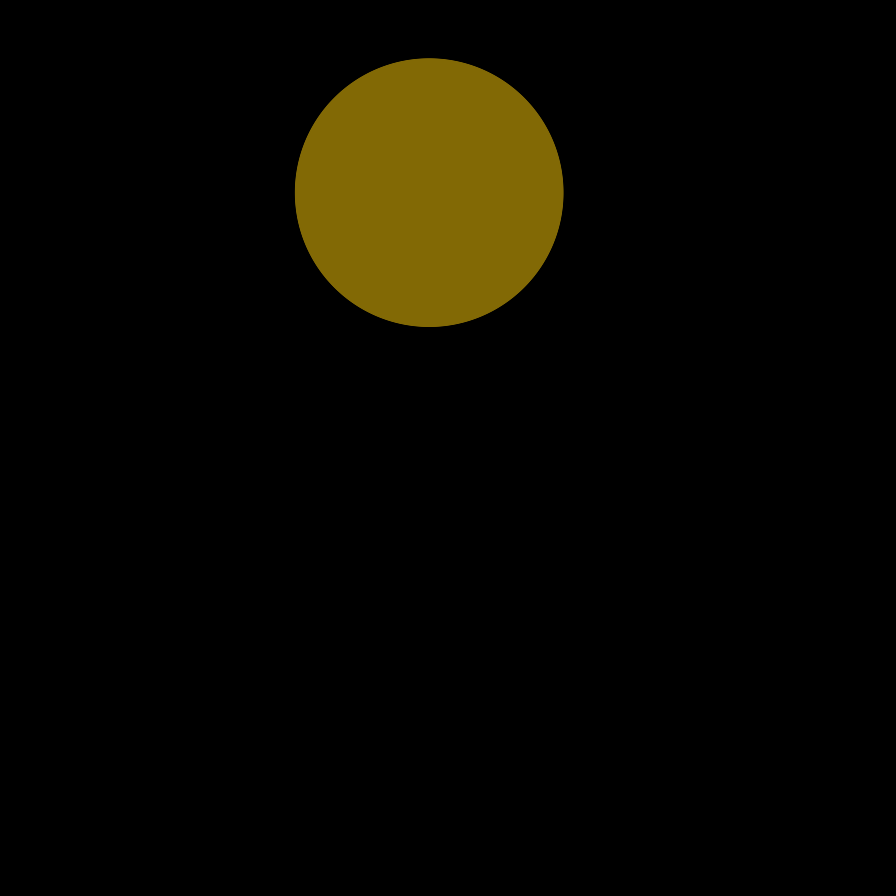
This background is drawn by a WebGL 1 fragment shader. Its source:

```glsl
precision highp float;
// A flat golden disc floating in the upper part of a black field.
// The disc is a circle distance function with an edge smoothed over
// about one pixel; all lengths are fractions of the canvas.

uniform vec2 u_resolution;

#define DISC_CENTER vec2(0.479, 0.785)
#define DISC_RADIUS 0.15
#define DISC_COLOR vec3(0.51, 0.41, 0.02)
#define FIELD_COLOR vec3(0.0)

// Signed distance to a circle, negative inside
float circleDistance(vec2 point, vec2 center, float radius) {
    return length(point - center) - radius;
}

void main() {
    // Canvas units, centred so the disc stays round at any aspect
    float canvasSize = min(u_resolution.x, u_resolution.y);
    vec2 point = (gl_FragCoord.xy - 0.5 * u_resolution) / canvasSize + 0.5;

    // Disc coverage with a narrow smooth edge
    float halfEdge = 0.5 / canvasSize;
    float distanceToDisc = circleDistance(point, DISC_CENTER, DISC_RADIUS);
    float coverage = 1.0 - smoothstep(-halfEdge, halfEdge, distanceToDisc);

    gl_FragColor = vec4(mix(FIELD_COLOR, DISC_COLOR, coverage), 1.0);
}
```
